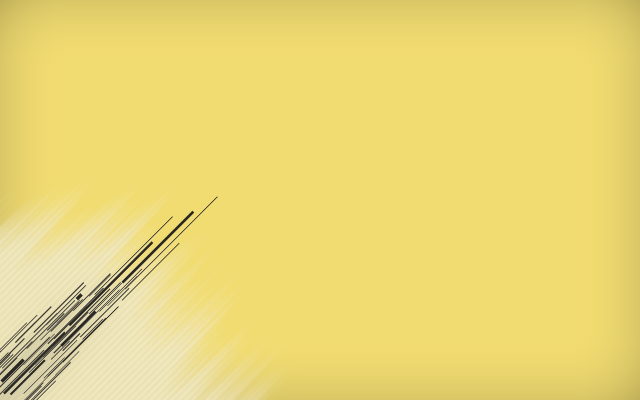
This background is drawn by a Shadertoy shader. Its source:

```glsl
const vec3 GOLD = vec3(0.947, 0.863, 0.443);
const vec3 CREAM = vec3(0.945, 0.915, 0.765);
const vec3 INK = vec3(0.165, 0.155, 0.145);
const int MAIN_COUNT = 11;
const int FINE_COUNT = 58;

// Main strokes: across, start, end, half width
const vec4 MAIN[MAIN_COUNT] = vec4[](
    vec4(0.0125, 0.300, 0.477, 0.0046),
    vec4(-0.0135, 0.180, 0.388, 0.0044),
    vec4(-0.0063, 0.013, 0.166, 0.0044),
    vec4(0.0177, 0.144, 0.230, 0.0050),
    vec4(0.0354, 0.295, 0.526, 0.0014),
    vec4(-0.027, 0.250, 0.445, 0.0014),
    vec4(0.056, 0.277, 0.420, 0.0014),
    vec4(0.0625, 0.125, 0.265, 0.0016),
    vec4(-0.060, 0.222, 0.234, 0.0060),
    vec4(0.0125, 0.020, 0.106, 0.0036),
    vec4(-0.042, 0.025, 0.080, 0.0060));

float hash(float n) {
    n = fract(n * 0.1031);
    n *= n + 33.33;
    n *= n + n;
    return fract(n);
}

float noise(float x) {
    float cell = floor(x), f = fract(x);
    return mix(hash(cell + 200.0), hash(cell + 201.0), f * f * (3.0 - 2.0 * f));
}

// Darkening that grows outside an inset rounded frame
float vignette(vec2 p, vec2 halfSize, float inset) {
    float t = length(max(abs(p - halfSize) - halfSize + inset, 0.0)) / inset;
    return 1.0 - 0.1 * min(t * t, 2.0);
}

// Coverage of a diagonal stroke; q = (along, across)
float stroke(vec2 q, vec4 s, float aa) {
    float side = 1.0 - smoothstep(s.w - aa, s.w + aa, abs(q.y - s.x));
    float ends = abs(q.x - 0.5 * (s.y + s.z)) - 0.5 * (s.z - s.y);
    return side * (1.0 - smoothstep(-0.5 * aa, 0.5 * aa, ends));
}

// Scattered thin stroke, longer near the middle of the bundle
vec4 fineStroke(float id) {
    float lane = (mod(id, 29.0) + hash(id + 3.0)) / 29.0;
    float across = mix(-0.130, 0.105, lane);
    float reach = min(0.355 + 1.13 * across, 0.50 - 4.0 * across);
    float tip = reach * mix(0.22, 1.0, hash(id + 71.0));
    float size = mix(0.04, 0.15, hash(id + 137.0));
    float width = mix(0.0010, 0.0022, hash(id + 211.0));
    return vec4(across, tip - size, tip, width);
}

// Feathered light with a ragged diagonal front
float brushLight(vec2 q) {
    float bend = q.y < 0.0 ? 0.85 : 0.2;
    float front = 0.43 - bend * q.y * q.y;
    float broad = noise(q.y * 22.0) - 0.5;
    float fine = noise(q.y * 85.0) - 0.5;
    front += 0.07 * broad + 0.045 * fine;
    float body = 1.0 - smoothstep(front - 0.17, front + 0.02, q.x);
    float hair = pow(noise(q.y * 130.0 + 40.0), 5.0);
    float hairFade = 1.0 - smoothstep(front - 0.08, front + 0.09, q.x);
    return clamp(body + 0.3 * hair * hairFade * (1.0 - body), 0.0, 1.0);
}

void mainImage(out vec4 fragColor, in vec2 fragCoord) {
    vec2 p = fragCoord / iResolution.y;
    vec2 halfSize = 0.5 * iResolution.xy / iResolution.y;
    vec2 q = vec2(0.5 * (p.x + p.y), p.x - p.y);
    float aa = 0.85 / iResolution.y;

    // Golden ground and feathered light
    vec3 color = GOLD * vignette(p, halfSize, 0.165);
    float light = brushLight(q);
    color = mix(color, CREAM, 0.95 * light);

    // Faint diagonal ribbing
    float ribs = 0.5 + 0.5 * cos(q.y * 6.28318 / 0.0175);
    color *= 1.0 - vec3(0.025, 0.03, 0.06) * ribs * light;

    // Soft shade beneath the bundle
    float shade = exp(-pow((q.y + 0.01) / 0.09, 2.0));
    shade *= 1.0 - smoothstep(0.08, 0.32, q.x);
    color *= 1.0 - 0.10 * shade;

    // Ink strokes
    float ink = 0.0;
    for (int i = 0; i < MAIN_COUNT; i++) {
        ink = max(ink, stroke(q, MAIN[i], aa));
    }
    for (int i = 0; i < FINE_COUNT; i++) {
        ink = max(ink, 0.9 * stroke(q, fineStroke(float(i)), aa));
    }
    fragColor = vec4(mix(color, INK, ink), 1.0);
}
```
